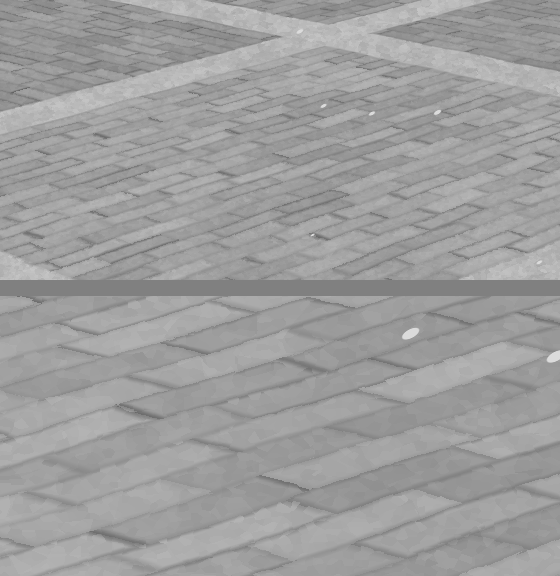
Top: the whole. Bottom: its middle third, enlarged.
Reproduce this texture procedurally as a Shadertoy shader.

```glsl
const float BAND = 0.115;              // stone band width, panel side = 1
const vec2 BRICKS = vec2(26.0, 9.0);   // rows and bricks per row in a panel
const float BRICK_TONE = 0.638;
const float BAND_TONE = 0.715;
const float LITTER_TONE = 0.86;

float hash(vec2 p) {
    vec3 q = fract(p.xyx * 0.1031);
    q += dot(q, q.yzx + 33.33);
    return fract((q.x + q.y) * q.z);
}

// Cellular noise: a random tone per cell, centred on zero
float cellTone(vec2 p) {
    vec2 base = floor(p);
    float nearest = 9.0;
    float tone = 0.0;
    for (int j = -1; j <= 1; j++) {
        for (int i = -1; i <= 1; i++) {
            vec2 cell = base + vec2(i, j);
            vec2 site = cell + vec2(hash(cell + 3.7), hash(cell + 91.3));
            float d = distance(p, site);
            if (d < nearest) {
                nearest = d;
                tone = hash(cell + 47.1) - 0.5;
            }
        }
    }
    return tone;
}

// Broad smooth variation from layered sines, about -1 to 1
float drift(vec2 p) {
    return (sin(p.x * 3.1 + 1.7 * sin(p.y * 4.3))
          + sin(p.y * 7.7 - p.x * 4.9 + 2.0)
          + sin(p.x * 11.3 + p.y * 9.1)) / 3.0;
}

// Perspective: canvas to paving plane, panel corners at whole periods
vec2 toGround(vec2 p) {
    float belowHorizon = 2.543 + 0.0484 * p.x - p.y;
    float across = 0.518 + 0.274 * p.x - p.y;
    float along = 1.0835 - 0.2136 * p.x - p.y;
    return vec2(2.71 * across, 2.487 * along) / belowHorizon;
}

// Running-bond bricks with uneven tones and patchy dark joints
float brickTone(vec2 local, vec2 seed, float blur, float wear) {
    vec2 q = local * BRICKS;
    float row = floor(q.x);
    q.y += 0.5 * mod(row, 2.0) + 0.4 * hash(vec2(row, 5.0) + seed);
    vec2 id = floor(q) + seed;
    vec2 f = fract(q);
    vec2 edge = min(f, 1.0 - f) / BRICKS;
    vec2 joint = 1.0 - smoothstep(vec2(0.0), vec2(0.004, 0.006) + blur, edge);
    float rowDepth = 0.035 + 0.12 * wear * pow(hash(id + 17.0), 3.0);
    float endDepth = 0.03 + 0.17 * wear * pow(hash(id + 29.0), 2.0);
    float variation = 0.085 * (hash(id) - 0.5);
    return variation - max(joint.x * rowDepth, joint.y * endDepth);
}

// Sparse pale scraps, one possible per grid cell
float litter(vec2 p, float pixel) {
    vec2 cell = floor(p * 4.0);
    vec2 center = 0.25 + 0.5 * vec2(hash(cell + 11.0), hash(cell + 23.0));
    vec2 d = (fract(p * 4.0) - center) / 4.0;
    d.y -= 0.4 * d.x;
    float radius = 0.006 + 0.007 * hash(cell + 37.0);
    float size = length(d * vec2(1.0, 1.8));
    float mask = 1.0 - smoothstep(radius - pixel, radius + pixel, size);
    return mask * step(0.86, hash(cell + 53.0));
}

void mainImage(out vec4 fragColor, in vec2 fragCoord) {
    vec2 p = fragCoord / iResolution.y;
    float pixel = 1.0 / iResolution.y;
    vec2 ground = toGround(p);
    float blur = 1.5 * pixel;

    // Slightly ragged outlines
    float fine = cellTone(p * vec2(75.0, 110.0));
    float medium = cellTone(p * vec2(26.0, 42.0) + 0.15 * fine);
    float broad = drift(p);
    ground += 0.003 * fine + 0.002 * sin(ground.yx * 31.0);

    // Square panels separated by bands
    float period = 1.0 + BAND;
    vec2 tile = floor((ground + 0.5 * BAND) / period);
    vec2 local = ground - tile * period;
    vec2 fromCenter = abs(local - 0.5);
    float inside = 0.5 - max(fromCenter.x, fromCenter.y);

    // Brick direction alternates between panels
    bool turned = mod(tile.x + tile.y, 2.0) > 0.5;
    vec2 laid = turned ? local.yx : local;
    float wear = mix(1.15, 0.65, p.y) + 0.25 * broad;
    float panel = BRICK_TONE + brickTone(laid, tile * 57.0 + 200.0, blur, wear);
    panel -= 0.04 * min(1.0, abs(tile.x) + abs(tile.y));
    panel += 0.018 * broad + 0.03 * medium + 0.03 * fine;
    panel -= 0.05 * (1.0 - smoothstep(0.0, 0.018, inside)) * (0.5 + medium);

    // Pale mottled stone
    float band = BAND_TONE + 0.02 * broad + 0.06 * medium + 0.045 * fine;

    float tone = mix(band, panel, smoothstep(-blur, blur, inside));
    tone = mix(tone, LITTER_TONE, litter(p, pixel));
    fragColor = vec4(vec3(tone), 1.0);
}
```
